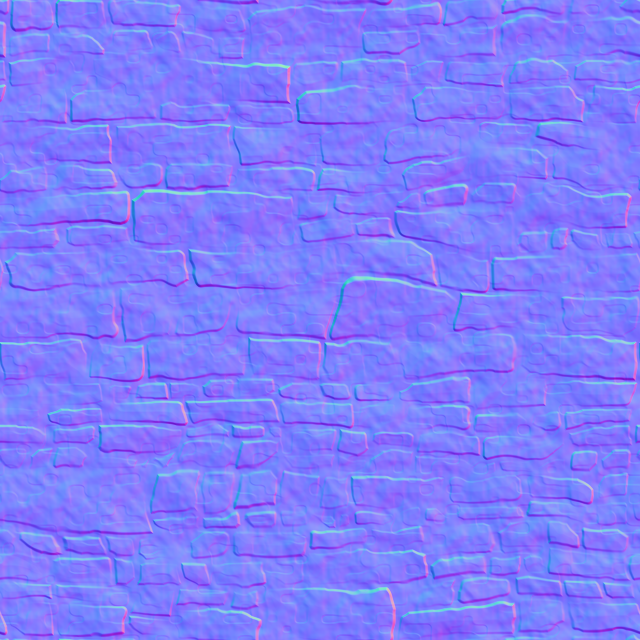
A three.js fragment shader for this texture map:

```glsl
varying vec2 vUv;

const float COURSE_HEIGHT = 0.13;   // tallest band before it is cut into stones
const float THIN_STONE = 0.07;      // stones taller than this may split into slabs
const float BEVEL = 0.0062;
const float GAP = 0.0006;
const float RELIEF_MIN = 0.0012;
const float RELIEF_MAX = 0.0034;
const float FACE_TILT = 0.085;
const float BULGE = 0.045;
const float MORTAR_LEVEL = 0.0002;
const float MORTAR_VARIATION = 0.0019;
const float GRAIN = 0.0041;
const float GRAIN_GAIN = 0.73;
const float CHIP_DEPTH = 0.0005;
const float DOWNWARD_LEAN = 0.014;
const float SAMPLE_STEP = 0.0013;

float hash(vec2 p) {
  vec3 q = fract(p.xyx * 0.1031);
  q += dot(q, q.yzx + 33.33);
  return fract((q.x + q.y) * q.z);
}

// Value noise that repeats over the unit square.
float noise(vec2 uv, vec2 cells) {
  vec2 p = uv * cells;
  vec2 i = floor(p);
  vec2 f = fract(p);
  f = f * f * f * (f * (f * 6.0 - 15.0) + 10.0);
  vec2 a = mod(i, cells);
  vec2 b = mod(i + 1.0, cells);
  return mix(mix(hash(a), hash(vec2(b.x, a.y)), f.x),
             mix(hash(vec2(a.x, b.y)), hash(b), f.x), f.y);
}

// Each octave turns by 45 degrees; the whole-number matrix keeps it periodic.
float grain(vec2 uv) {
  float sum = 0.0;
  float amplitude = GRAIN;
  for (int i = 0; i < 7; i++) {
    sum += amplitude * (noise(uv + 0.37, vec2(13.0, 17.0)) - 0.5);
    uv = vec2(uv.x - uv.y, uv.x + uv.y);
    amplitude *= GRAIN_GAIN;
  }
  return sum;
}

vec2 warp(vec2 uv) {
  vec2 broad = vec2(noise(uv, vec2(6.0, 9.0)), noise(uv + 0.41, vec2(5.0, 7.0)));
  vec2 fine = vec2(noise(uv + 0.13, vec2(24.0)), noise(uv + 0.71, vec2(22.0)));
  return uv + (broad - 0.5) * 0.034 + (fine - 0.5) * 0.01;
}

float smoothMax(float a, float b, float k) {
  float h = max(k - abs(a - b), 0.0) / k;
  return max(a, b) + h * h * k * 0.25;
}

// Cuts the wall into courses, then recursively into stones.
float stoneHeight(vec2 uv) {
  vec2 p = fract(warp(uv));
  vec2 lo = vec2(0.0);
  vec2 hi = vec2(1.0);
  float id = 1.0;
  for (int i = 0; i < 11; i++) {
    vec2 size = hi - lo;
    float aspect = mix(1.8, 4.0, hash(vec2(id, 3.0)));
    bool cutRow = size.y > COURSE_HEIGHT || (size.y > THIN_STONE && size.x < size.y * aspect);
    if (!cutRow && size.x < size.y * (aspect + 0.3)) break;
    vec2 cut = mix(lo, hi, mix(0.34, 0.66, hash(vec2(id, 7.0))));
    float side;
    if (cutRow) {
      side = step(cut.y, p.y);
      if (side > 0.5) lo.y = cut.y; else hi.y = cut.y;
    } else {
      side = step(cut.x, p.x);
      if (side > 0.5) lo.x = cut.x; else hi.x = cut.x;
    }
    id = id * 2.0 + side;
  }

  // Skewed rounded block with one corner knocked off.
  vec2 extent = (hi - lo) * 0.5;
  vec2 q = p - (lo + hi) * 0.5;
  vec2 edge = extent - abs(q);
  vec2 skew = vec2(hash(vec2(id, 11.0)), hash(vec2(id, 13.0))) - 0.5;
  vec2 s = q + q.yx * skew * vec2(0.35, 0.08);
  float radius = min(mix(0.003, 0.016, hash(vec2(id, 17.0))), extent.y * 0.6);
  vec2 d = abs(s) - extent + GAP + radius;
  float inside = radius - length(max(d, 0.0)) - min(max(d.x, d.y), 0.0);
  vec2 corner = sign(vec2(hash(vec2(id, 19.0)), hash(vec2(id, 23.0))) - 0.5);
  float chamfer = dot(extent - corner * s, vec2(0.55, 0.835)) - 0.017 * hash(vec2(id, 29.0));
  inside = min(inside, chamfer) + (noise(uv, vec2(60.0, 72.0)) - 0.5) * 0.005;
  inside = min(inside, min(edge.x, edge.y));

  // Tilted, slightly domed face.
  vec2 tilt = (vec2(hash(vec2(id, 31.0)), hash(vec2(id, 37.0))) - 0.5) * FACE_TILT * vec2(0.9, 1.6);
  float level = mix(RELIEF_MIN, RELIEF_MAX, hash(vec2(id, 41.0)));
  level += dot(q, tilt) + BULGE * clamp(inside, 0.0, 0.03);
  return max(level, 0.001) * smoothstep(0.0, BEVEL, inside);
}

float height(vec2 uv) {
  float mortar = MORTAR_LEVEL + MORTAR_VARIATION * noise(uv + 0.29, vec2(9.0, 12.0));
  float chips = smoothstep(0.6, 0.75, noise(uv + 0.53, vec2(46.0, 64.0)));
  return smoothMax(stoneHeight(uv), mortar, 0.0008) + grain(uv) - CHIP_DEPTH * chips;
}

void main() {
  vec2 e = vec2(SAMPLE_STEP, 0.0);
  vec2 slope = vec2(height(vUv + e.xy) - height(vUv - e.xy),
                    height(vUv + e.yx) - height(vUv - e.yx)) / (2.0 * SAMPLE_STEP);
  vec3 normal = normalize(vec3(-slope.x, -slope.y - DOWNWARD_LEAN, 1.0));
  gl_FragColor = vec4(normal * 0.5 + 0.5, 1.0);
}
```
